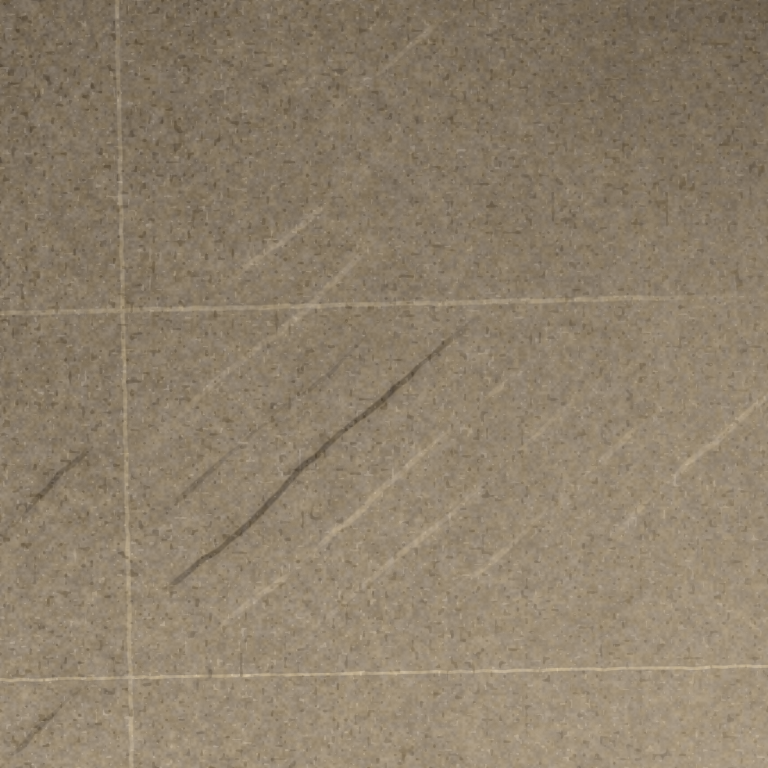
Write a WebGL 1 fragment shader that draws this texture.

```glsl
precision highp float;
uniform vec2 u_resolution;

// Warm grey-brown stone tiles in two-to-one courses with thin pale joints.
// Slightly skewed tile coordinates give the joints; broken diagonal veins,
// layered value noise and a soft lighting gradient give the stone its wear.

const vec3 STONE_DARK = vec3(0.45, 0.40, 0.33);
const vec3 STONE_LIGHT = vec3(0.64, 0.58, 0.49);
const vec3 JOINT_TINT = vec3(0.115, 0.110, 0.090);
const vec3 VEIN_TINT = vec3(0.105, 0.100, 0.090);
const vec2 TILE = vec2(0.955, 0.4775);
const float VEIN_ANGLE = 0.725;

float hash(vec2 p) {
  vec3 q = fract(vec3(p.xyx) * 0.1031);
  q += dot(q, q.yzx + 33.33);
  return fract((q.x + q.y) * q.z);
}

float noise(vec2 p) {
  vec2 i = floor(p), f = fract(p);
  f = f * f * (3.0 - 2.0 * f);
  float low = mix(hash(i), hash(i + vec2(1.0, 0.0)), f.x);
  float high = mix(hash(i + vec2(0.0, 1.0)), hash(i + 1.0), f.x);
  return mix(low, high, f.y);
}

float fbm(vec2 p) {
  float sum = 0.0, weight = 0.5;
  for (int i = 0; i < 4; i++) {
    sum += weight * (noise(p) - 0.5);
    p = p * 2.03 + 17.1;
    weight *= 0.6;
  }
  return sum;
}

// Smooth-edged stroke of the given full width around distance d.
float stroke(float d, float width, float pixel) {
  float soft = max(pixel, width * 0.4);
  return 1.0 - smoothstep(0.5 * width - 0.5 * soft, 0.5 * width + soft, abs(d));
}

// Tile-space position in tiles; joints lie on whole numbers.
vec2 tileSpace(vec2 p) {
  float x = p.x - 0.172 + 0.020 * p.y;
  float y = p.y - 0.1146 - 0.018 * p.x;
  return vec2(x / TILE.x, y / (TILE.y + 0.0054 * p.x));
}

// Vein along v.x: centred at c, tapered over halfLength, broken by noise.
float vein(vec2 v, vec2 c, float halfLength, float width, float seed, float pixel) {
  float wobble = 0.016 * (noise(vec2(v.x * 9.0, seed)) - 0.5)
               + 0.004 * (noise(vec2(v.x * 45.0, seed + 5.0)) - 0.5);
  float taper = 1.0 - smoothstep(0.55, 1.0, abs(v.x - c.x) / halfLength);
  float broken = smoothstep(0.2, 0.65, noise(vec2(v.x * 17.0, seed + 9.0)));
  float d = v.y - c.y - wobble;
  float line = stroke(d, width * (0.5 + broken), pixel);
  float halo = 0.22 * exp(-d * d / 0.00012);
  return taper * (line * (0.25 + 0.75 * broken) + halo);
}

// Signed sum of veins: pale is positive, dark is negative.
float veins(vec2 p, float pixel) {
  float c = cos(VEIN_ANGLE), s = sin(VEIN_ANGLE);
  vec2 v = vec2(c * p.x + s * p.y, c * p.y - s * p.x);
  float sum = 0.0;
  // Parallel family across the wide tiles, longest in the middle.
  for (int i = 0; i < 9; i++) {
    float k = float(i), off = k - 4.0;
    vec2 centre = vec2(0.57 + 0.024 * off * off, 0.025 + 0.082 * off);
    float halfLength = 0.34 - 0.045 * abs(k - 3.5);
    float tone = abs(k - 4.5) < 1.0 ? -1.25 + 0.55 * (k - 4.0) : 0.45 + 0.2 * hash(vec2(k, 4.0));
    sum += tone * vein(v, centre, halfLength, 0.0042, k * 3.7, pixel);
  }
  // Short dark cracks in the left column.
  for (int j = 0; j < 2; j++) {
    float k = float(j);
    sum -= 0.85 * vein(v, vec2(0.09 + 0.19 * k, 0.004 + 0.23 * k), 0.10, 0.004, 51.0 + k, pixel);
  }
  return sum;
}

// Fine mottling with scattered dark pits and pale crystals.
float grain(vec2 p) {
  float mottled = 0.11 * fbm(p * 90.0) + 0.075 * (noise(p * 260.0) - 0.5);
  float pits = smoothstep(0.74, 0.95, noise(p * 175.0 + 31.0));
  float crystals = smoothstep(0.80, 0.97, noise(p * 215.0 + 73.0));
  return mottled - 0.085 * pits + 0.075 * crystals;
}

// Pale joints; the upper course line is softer and fades to the right.
float joints(vec2 p, vec2 t, float pixel) {
  vec2 row = floor(t + 0.5);
  vec2 d = (t - row) * TILE + 0.0022 * (noise(p * 70.0) - 0.5);
  float upper = step(0.5, row.y);
  float fade = 1.0 - upper * (0.25 + 0.65 * smoothstep(0.75, 1.0, p.x));
  float across = stroke(d.y, mix(0.0032, 0.0050, upper), pixel) * fade;
  float down = 0.8 * stroke(d.x, 0.0045, pixel);
  return max(across, down) * (0.65 + 0.6 * noise(p * 150.0));
}

void main() {
  vec2 p = gl_FragCoord.xy / u_resolution;
  float pixel = 1.0 / min(u_resolution.x, u_resolution.y);
  vec2 t = tileSpace(p);

  // Light falls toward the lower right; the upper right corner is shaded.
  float light = 0.08 + 0.26 * p.x + 0.72 * (1.0 - p.y);
  light -= 0.32 * (1.0 - smoothstep(0.0, 0.5, distance(p, vec2(1.0))));
  light += 0.04 * (hash(floor(t) + 8.0) - 0.5) + 0.22 * fbm(p * 9.0);

  vec3 colour = mix(STONE_DARK, STONE_LIGHT, light);
  float warmth = 0.025 * (noise(p * 110.0 + 11.0) - 0.5);
  colour += grain(p) * mix(1.0, 0.75, p.x) + vec3(warmth, 0.5 * warmth, -warmth);
  colour += VEIN_TINT * veins(p, pixel);
  colour += JOINT_TINT * joints(p, t, pixel);
  gl_FragColor = vec4(clamp(colour, 0.0, 1.0), 1.0);
}
```
